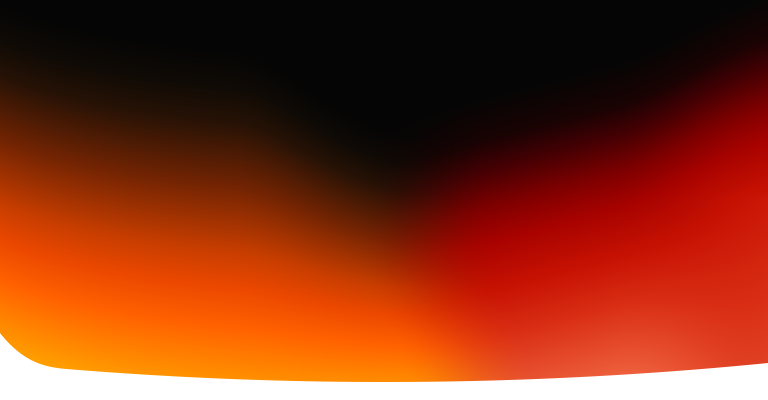
This background is drawn by a Shadertoy shader. Its source:

```glsl
// Ember gradient: orange and red glows rising into black above a curved white base.

const vec3 PAPER = vec3(1.0);
const int STOPS = 8;

// Colour in rgb, depth below the top edge in w
const vec4 ORANGE_GLOW[STOPS] = vec4[STOPS](
    vec4(0.02, 0.02, 0.02, 0.16),
    vec4(0.06, 0.04, 0.02, 0.25),
    vec4(0.15, 0.07, 0.02, 0.34),
    vec4(0.45, 0.14, 0.01, 0.50),
    vec4(0.78, 0.24, 0.00, 0.66),
    vec4(0.92, 0.28, 0.00, 0.75),
    vec4(1.00, 0.38, 0.00, 0.85),
    vec4(1.00, 0.62, 0.00, 1.02));

const vec4 RED_GLOW[STOPS] = vec4[STOPS](
    vec4(0.02, 0.02, 0.02, 0.14),
    vec4(0.10, 0.01, 0.01, 0.25),
    vec4(0.28, 0.00, 0.01, 0.33),
    vec4(0.50, 0.00, 0.00, 0.42),
    vec4(0.66, 0.01, 0.00, 0.51),
    vec4(0.78, 0.07, 0.01, 0.63),
    vec4(0.85, 0.18, 0.08, 0.75),
    vec4(0.93, 0.37, 0.23, 0.92));

// Blend through the stops in order of depth
vec3 ramp(vec4 stops[STOPS], float depth) {
    vec3 colour = stops[0].rgb;
    for (int i = 1; i < STOPS; i++) {
        float t = (depth - stops[i - 1].w) / (stops[i].w - stops[i - 1].w);
        colour = mix(colour, stops[i].rgb, clamp(t, 0.0, 1.0));
    }
    return colour;
}

// The orange glow climbs at the left side and sinks toward the centre
float orangeDepth(float x, float depth) {
    float climb = 0.15 * exp(-5.0 * x);
    float sink = 0.33 * max(0.94 - depth, 0.0) * smoothstep(0.3, 0.55, x);
    return depth + climb - sink;
}

// The red glow climbs to the right, flattening low down at the side
float redDepth(float x, float depth) {
    float side = smoothstep(0.8, 1.0, x);
    float flatten = 0.07 - 0.6 * max(depth - 0.5, 0.0);
    return depth + 0.5 * (x - 0.833) + side * flatten;
}

// Height of the shallow bowl, with a rounded corner at the left
float baseHeight(float x) {
    float bowl = 0.045 + 0.19 * (x - 0.5) * (x - 0.5);
    float corner = 0.075 * pow(max(1.0 - x / 0.09, 0.0), 2.7);
    return bowl + corner;
}

void mainImage(out vec4 fragColor, in vec2 fragCoord) {
    vec2 uv = fragCoord / iResolution.xy;
    float depth = 1.0 - uv.y;

    // Two glows meeting along a soft, leaning seam
    vec3 orange = ramp(ORANGE_GLOW, orangeDepth(uv.x, depth));
    vec3 red = ramp(RED_GLOW, redDepth(uv.x, depth));
    float seam = 0.55 + 0.06 * smoothstep(0.6, 0.95, depth);
    vec3 colour = mix(orange, red, smoothstep(seam - 0.09, seam + 0.09, uv.x));

    // White base with a one-pixel smooth edge
    float above = (uv.y - baseHeight(uv.x)) * iResolution.y;
    colour = mix(PAPER, colour, clamp(above + 0.5, 0.0, 1.0));

    fragColor = vec4(colour, 1.0);
}
```
